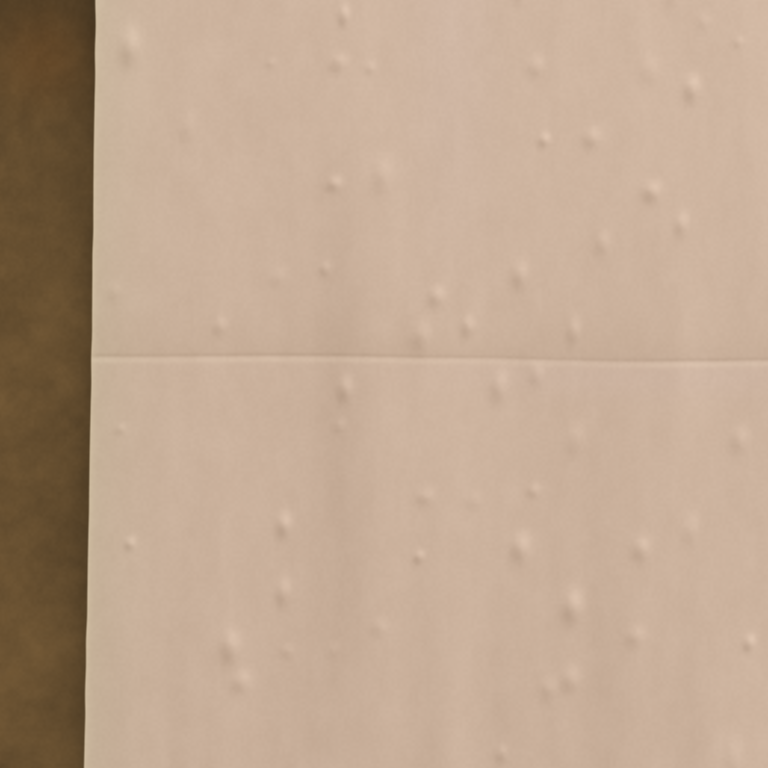
A WebGL 2 fragment shader for this texture:

```glsl
#version 300 es
precision highp float;
// A pale creased sheet lying on a brown surface, which shows along the left.
// Stretched value noise makes the vertical streaks, hashed cells hold the
// small dents, and distances to two lines shape the sheet edge and the crease.

#define PAPER vec3(0.797, 0.697, 0.615)
#define BROWN vec3(0.405, 0.312, 0.190)
#define RIM vec3(0.835, 0.765, 0.645)
#define STREAKS 0.038
#define MOTTLE 0.022
#define GRAIN 0.012
#define DENT_DEPTH 0.075
#define DENT_CHANCE 0.30

uniform vec2 u_resolution;
out vec4 fragColor;

float hash(vec2 p) {
  vec3 q = fract(vec3(p.xyx) * 0.1031);
  q += dot(q, q.yzx + 33.33);
  return fract((q.x + q.y) * q.z);
}

float noise(vec2 p) {
  vec2 i = floor(p), f = fract(p);
  f = f * f * (3.0 - 2.0 * f);
  return mix(mix(hash(i), hash(i + vec2(1, 0)), f.x),
             mix(hash(i + vec2(0, 1)), hash(i + vec2(1, 1)), f.x), f.y);
}

// Layered noise centred on zero
float fbm(vec2 p) {
  float sum = 0.0, amp = 0.5;
  for (int k = 0; k < 4; k++) {
    sum += amp * (noise(p) - 0.5);
    p = p * 2.03 + 17.7;
    amp *= 0.5;
  }
  return sum;
}

float bump(float x, float centre, float width) {
  float d = (x - centre) / width;
  return exp(-d * d);
}

// Small dents: a light spot beside a dark one, one at most in each cell
float dents(vec2 uv) {
  vec2 grid = uv * 15.0, cell = floor(grid);
  float sum = 0.0;
  for (int j = -1; j <= 1; j++) {
    for (int i = -1; i <= 1; i++) {
      vec2 c = cell + vec2(i, j);
      float present = step(hash(c + 41.0), DENT_CHANCE);
      vec2 centre = c + 0.15 + 0.7 * vec2(hash(c + 5.0), hash(c + 23.0));
      vec2 d = (grid - centre) / mix(0.09, 0.17, hash(c + 71.0));
      d.y *= mix(0.55, 1.1, hash(c + 97.0));
      float light = exp(-dot(d, d));
      d += vec2(0.7, 1.0);
      sum += present * mix(0.3, 1.0, hash(c + 11.0)) * (light - exp(-dot(d, d)));
    }
  }
  return sum;
}

vec3 surfaceColor(vec2 uv, float edgeDist) {
  vec3 col = BROWN * (1.0 + 0.24 * fbm(uv * 13.0) + 0.14 * fbm(uv * 60.0));
  col += vec3(0.035, 0.004, -0.012) * bump(length(uv - vec2(0.055, 0.93)), 0.0, 0.06);
  // Shadow beside the sheet, and the dim top corner
  col *= 1.0 - 0.20 * exp(edgeDist / 0.022);
  return col * (1.0 - 0.16 * smoothstep(0.78, 1.0, uv.y));
}

vec3 paperColor(vec2 uv, float edgeDist) {
  vec3 col = PAPER;
  // Broad light: brighter to the top right, greener near the left edge
  col += 0.018 * (uv.y - 0.45) + 0.016 * (uv.x - 0.5);
  col += vec3(-0.020, 0.002, -0.012) * exp(-edgeDist / 0.05);
  col += vec3(0.012, 0.014, 0.022) * bump(uv.x, 0.59, 0.05) * smoothstep(0.55, 0.95, uv.y);
  col -= 0.022 * bump(uv.x, 0.425, 0.05) * smoothstep(1.0, 0.5, uv.y);
  col -= 0.014 * bump(uv.x, 0.79, 0.03) * smoothstep(0.4, 0.1, uv.y);

  // Vertical streaks and soft mottling
  col += STREAKS * fbm(vec2(uv.x * 20.0, uv.y * 2.2));
  col += MOTTLE * fbm(uv * vec2(48.0, 28.0)) * vec3(0.9, 1.0, 1.1);
  col += DENT_DEPTH * dents(uv);

  // Crease: shaded above, bright lip just below
  float creaseY = 0.5355 - 0.006 * smoothstep(0.3, 0.9, uv.x)
                + 0.003 * (noise(vec2(uv.x * 11.0, 3.0)) - 0.5);
  float d = uv.y - creaseY;
  float fade = 0.6 + 0.4 * noise(vec2(uv.x * 9.0, 8.0));
  col -= vec3(0.026, 0.026, 0.030) * exp(-max(d, 0.0) / 0.035) * smoothstep(-0.002, 0.003, d);
  col -= 0.025 * fade * bump(d, 0.003, 0.0025);
  col += vec3(0.030, 0.034, 0.030) * fade * bump(d, -0.004, 0.004);
  col += vec3(0.005, 0.006, 0.014) * bump(d, -0.02, 0.025) * smoothstep(0.4, 0.85, uv.x);

  // Bright cut edge
  return mix(col, RIM, 0.75 * exp(-edgeDist / 0.004));
}

void main() {
  vec2 uv = gl_FragCoord.xy / u_resolution;
  float pixel = 1.0 / u_resolution.x;

  // Leaning left edge of the sheet, with a slight bow
  float edgeX = 0.109 + 0.0215 * uv.y - 0.006 * uv.y * uv.y
              + 0.0012 * (noise(vec2(2.0, uv.y * 30.0)) - 0.5);
  float edgeDist = uv.x - edgeX;
  float soft = max(pixel, 0.0018);
  float onPaper = smoothstep(-soft, soft, edgeDist);

  vec3 col = mix(surfaceColor(uv, min(edgeDist, 0.0)),
                 paperColor(uv, max(edgeDist, 0.0)), onPaper);
  col += GRAIN * (noise(uv * 260.0) - 0.5);
  fragColor = vec4(clamp(col, 0.0, 1.0), 1.0);
}
```
